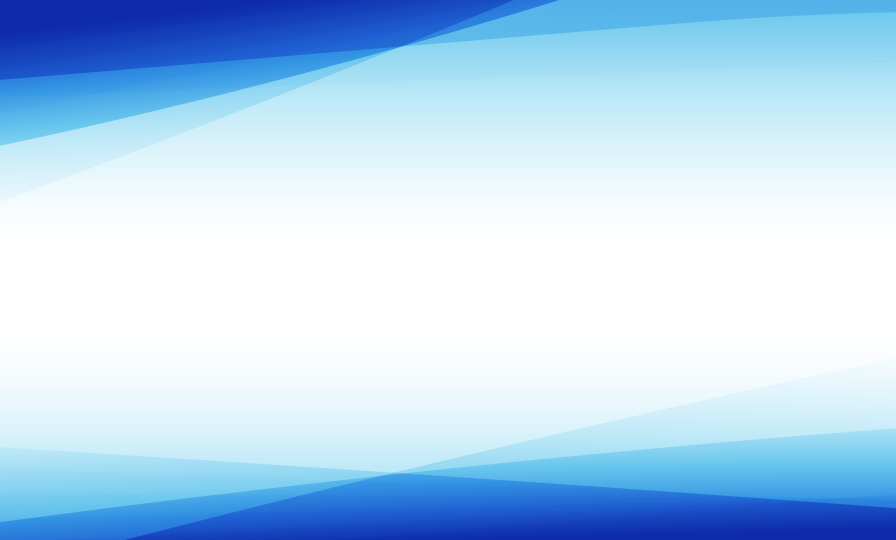
Reproduce this background procedurally as a Shadertoy shader.

```glsl
// Overlapping translucent blue sheets sweep along the top and bottom of a white field.
// Vertical fades and curved sheets add up to one scalar tone,
// which a six-stop ramp turns into colour from white to deep blue.

// Tone of one sheet: a step at its edge plus growth with depth inside it.
float sheet(float depth, float jump, float growth) {
    float coverage = clamp(depth * iResolution.y + 0.5, 0.0, 1.0);
    return coverage * (jump + growth * max(depth, 0.0));
}

// Height of a gently bent edge.
float bend(float x, float start, float slope, float curve) {
    return start + x * (slope + curve * x);
}

vec3 blueRamp(float tone) {
    vec3 color = mix(vec3(1.0), vec3(0.74, 0.91, 0.97), clamp(tone, 0.0, 1.0));
    color = mix(color, vec3(0.42, 0.78, 0.93), clamp(tone - 1.0, 0.0, 1.0));
    color = mix(color, vec3(0.20, 0.58, 0.89), clamp(tone - 2.0, 0.0, 1.0));
    color = mix(color, vec3(0.12, 0.37, 0.82), clamp(tone - 3.0, 0.0, 1.0));
    return mix(color, vec3(0.055, 0.17, 0.67), clamp(tone - 4.0, 0.0, 1.0));
}

// Sheets hanging from the top; drop is the distance below the top edge.
float topTone(float x, float drop) {
    float tone = 2.05 * pow(max(1.0 - drop / 0.45, 0.0), 1.4);

    float curl = max(x - 0.75, 0.0);
    float longEdge = bend(x, 0.148, -0.138, 0.0) + 0.2 * curl * curl;
    float middleEdge = bend(x, 0.270, -0.352, -0.129);
    float steepEdge = bend(x, 0.374, -0.611, -0.072);
    tone += sheet(longEdge - drop, mix(0.8, 0.4, x), -4.0);
    tone += sheet(middleEdge - drop, mix(0.8, 1.2, x), 4.8);
    tone += sheet(steepEdge - drop, mix(0.15, 1.0, x), 2.0);

    // Faint facets fanning out inside the sheets
    for (int i = 0; i < 5; i++) {
        float k = float(i);
        tone += sheet(bend(x, 0.05 + 0.04 * k, -0.18 - 0.04 * k, 0.0) - drop, 0.06, 0.0);
    }
    return tone + sheet(bend(x, 0.18, -0.065, 0.0) - drop, 0.06, 0.0);
}

// Sheets rising from the bottom.
float bottomTone(float x, float rise) {
    float tone = 2.0 * pow(max(1.0 - rise / 0.4, 0.0), 1.8);

    tone += sheet(bend(x, 0.172, -0.104, -0.009) - rise, mix(0.25, 0.9, x), 1.4);
    tone += sheet(bend(x, 0.033, 0.222, -0.048) - rise, mix(0.7, 0.4, x), 5.3);
    tone += sheet(bend(x, -0.060, 0.438, -0.041) - rise, mix(0.9, 0.08, x), 1.5);

    // Shallow facets tilting through the darker band
    for (int i = 0; i < 5; i++) {
        float k = float(i);
        float edge = 0.01 + 0.024 * k + (x - 0.45) * (0.14 - 0.05 * k);
        tone += sheet(edge - rise, 0.06, 0.0);
    }
    return tone;
}

void mainImage(out vec4 fragColor, in vec2 fragCoord) {
    vec2 uv = fragCoord / iResolution.xy;
    float tone = topTone(uv.x, 1.0 - uv.y) + bottomTone(uv.x, uv.y);
    fragColor = vec4(blueRamp(tone), 1.0);
}
```
